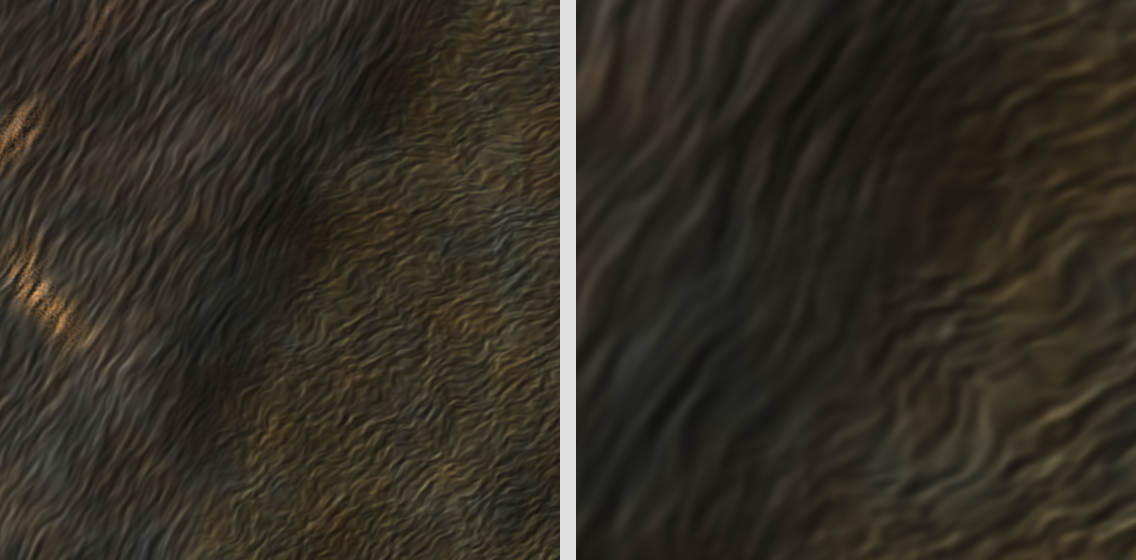
Left: the whole. Right: its middle third, enlarged.
Give the GLSL for this texture, as a Shadertoy shader.

```glsl
vec2 randomGradient(vec2 cell) {
    vec3 h = fract(cell.xyx * vec3(0.1031, 0.1030, 0.0973));
    h += dot(h, h.yzx + 33.33);
    float angle = 6.2832 * fract((h.x + h.y) * h.z);
    return vec2(cos(angle), sin(angle));
}

// Gradient noise, centred on zero
float noise(vec2 p) {
    vec2 i = floor(p), f = p - i;
    vec2 u = f * f * f * (f * (f * 6.0 - 15.0) + 10.0);
    vec2 e = vec2(0.0, 1.0);
    float low = mix(dot(randomGradient(i), f),
                    dot(randomGradient(i + e.yx), f - e.yx), u.x);
    float high = mix(dot(randomGradient(i + e), f - e),
                     dot(randomGradient(i + 1.0), f - 1.0), u.x);
    return mix(low, high, u.y);
}

vec2 noise2(vec2 p) {
    return vec2(noise(p), noise(p + 37.3));
}

// x runs along the strands, y across them
vec2 alongStrands(vec2 p, float angle) {
    float c = cos(angle), s = sin(angle);
    return vec2(c * p.x + s * p.y, c * p.y - s * p.x);
}

// Signed distance from the dark diagonal fold
float foldOffset(vec2 p) {
    return p.x - (0.32 + 0.1 * p.y + 0.36 * p.y * p.y) + 0.07 * noise(p * 5.0);
}

// Long steep ridges left of the fold
float longFur(vec2 p) {
    p += 0.022 * noise2(p * 8.0) + 0.004 * noise2(p * 28.0);
    vec2 q = alongStrands(p, 1.05);
    return noise(q * vec2(13.0, 58.0)) + 0.4 * noise(q * vec2(30.0, 115.0) + 7.0);
}

// Short crumpled tufts right of the fold, flattening towards the top
float shortFur(vec2 p) {
    float bend = 0.5 * (p.x - 0.75) * (p.y - 0.4);
    p += 0.02 * noise2(p * 13.0 + 5.0) + 0.006 * noise2(p * 42.0);
    vec2 q = alongStrands(p, 0.55) + vec2(0.0, bend);
    return 0.85 * noise(q * vec2(28.0, 70.0) + 3.0)
         + 0.45 * noise(q * vec2(60.0, 125.0));
}

float furHeight(vec2 p, float side) {
    return mix(longFur(p), shortFur(p), side);
}

// Soft elongated patch of light
float glow(vec2 p, vec2 center, float angle, vec2 size) {
    vec2 q = alongStrands(p - center, angle) / size;
    return exp(-dot(q, q));
}

void mainImage(out vec4 fragColor, in vec2 fragCoord) {
    vec2 p = fragCoord / iResolution.y;
    float fold = foldOffset(p);
    float side = smoothstep(-0.06, 0.12, fold);

    // Relief lit from the upper left
    vec2 toLight = 0.0032 * normalize(vec2(-0.8, 0.5));
    float height = furHeight(p, side);
    float relief = furHeight(p - toLight, side) - furHeight(p + toLight, side);

    // Broad light and dark areas
    float patches = noise(p * 4.0 + 11.0) + 0.7 * noise(alongStrands(p, 0.9) * vec2(7.0, 14.0));
    float foldShade = exp(-pow((fold + 0.01) / 0.09, 2.0)) * smoothstep(0.0, 0.4, p.y);
    float tone = 0.78 * relief + 0.28 * height + 0.38 * patches - 0.42 * foldShade + 0.06;

    // Grey coat on the left, olive brown on the right
    vec3 greyCoat = vec3(0.192, 0.178, 0.150);
    vec3 oliveCoat = vec3(0.202, 0.180, 0.128);
    vec3 color = mix(greyCoat, oliveCoat, side);
    float coolness = noise(p * 6.0 + 21.0) + 0.8 * noise(p * 17.0) + 0.25 * relief;
    color += coolness * vec3(-0.025, 0.002, 0.026);
    color += (1.0 - side) * smoothstep(0.5, 1.0, p.y) * vec3(0.012, 0.0, 0.003);
    color *= exp(tone);

    // Copper sheen caught by the strands near the left edge
    float sheen = glow(p, vec2(0.025, 0.76), 0.9, vec2(0.06, 0.035))
                + glow(p, vec2(0.085, 0.455), -0.85, vec2(0.085, 0.032))
                + 0.35 * glow(p, vec2(0.05, 0.53), 1.2, vec2(0.07, 0.04))
                + 0.25 * glow(p, vec2(0.17, 0.95), 1.0, vec2(0.09, 0.025));
    float grain = noise(p * 190.0) + 0.6 * noise(alongStrands(p, 1.05) * vec2(35.0, 130.0));
    float strands = clamp(0.55 + 0.8 * relief + 0.6 * grain, 0.0, 1.3);
    color += sheen * strands * vec3(0.42, 0.25, 0.10);

    fragColor = vec4(clamp(color, 0.0, 1.0), 1.0);
}
```
